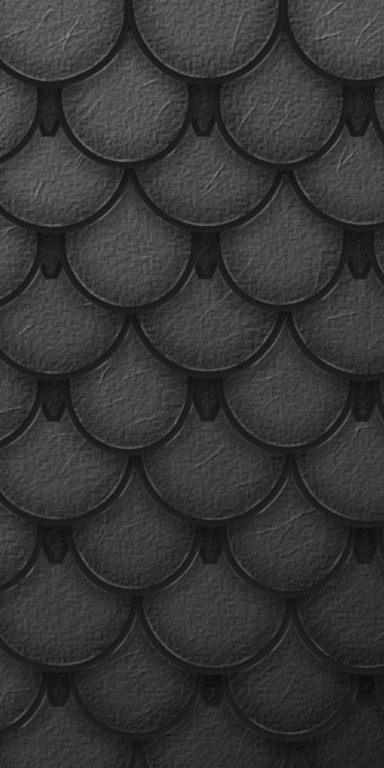
This pattern is drawn by a WebGL 1 fragment shader. Its source:

```glsl
precision highp float;
// Dark leather scales in staggered overlapping rows, with wedges in the gaps.

uniform vec2 u_resolution;

// Lengths are fractions of the canvas width; y runs downward.
const float SPACING = 0.402;
const vec2 WIDE_START = vec2(0.132, 0.010);
const vec2 NARROW_START = vec2(0.328, 0.253);
const float WIDE_PITCH = 0.383;
const float NARROW_PITCH = 0.371;
const vec2 WIDE_RADIUS = vec2(0.191, 0.196);
const vec2 NARROW_RADIUS = vec2(0.160, 0.172);
const float ROW_DRIFT = 0.006;
const float GAP = 0.019;
const float LINE = 0.0017;
const float GRAIN_FREQ = 125.0;
const int ROWS = 12;
const vec3 TINT = vec3(1.0, 1.0, 0.98);
const float GAP_TONE = 0.125;

float hash(vec2 p) {
  return fract(sin(dot(p, vec2(127.1, 311.7))) * 4375.85);
}

float noise(vec2 p) {
  vec2 i = floor(p), f = fract(p);
  f = f * f * (3.0 - 2.0 * f);
  return mix(mix(hash(i), hash(i + vec2(1.0, 0.0)), f.x),
             mix(hash(i + vec2(0.0, 1.0)), hash(i + 1.0), f.x), f.y);
}

float pebbles(vec2 p) {
  return 0.65 * noise(p) + 0.35 * noise(p * 1.9 + 7.3);
}

float ellipseDist(vec2 q, vec2 r) {
  float k = length(q / r);
  return k * (k - 1.0) / max(length(q / (r * r)), 0.001);
}

float fill(float d, float px) {
  return 1.0 - smoothstep(-px, px, d);
}

float stroke(float d, float px) {
  return 1.0 - smoothstep(LINE, LINE + 1.2 * px, abs(d));
}

// Fine curved scratches, lit on one side and dark on the other.
float creases(vec2 q, vec2 id, float px) {
  float sum = 0.0;
  for (int k = 0; k < 5; k++) {
    vec2 seed = id * 3.7 + float(k) * 5.3;
    vec2 c = (vec2(hash(seed), hash(seed + 1.7)) - 0.5) * vec2(0.20, 0.15);
    float a = -0.25 - 0.95 * hash(seed + 2.9);
    vec2 s = q - c - vec2(0.0, 0.03);
    s = vec2(cos(a) * s.x + sin(a) * s.y, cos(a) * s.y - sin(a) * s.x);
    float len = 0.03 + 0.05 * hash(seed + 4.1);
    float bend = 0.006 * sin(s.x * 32.0 + seed.x) + 0.003 * noise(s.xx * 70.0);
    float fade = 1.0 - smoothstep(0.3 * len, len, abs(s.x));
    float lit = stroke(s.y - bend, px) - 0.6 * stroke(s.y - bend - 0.004, px);
    sum += lit * fade * hash(seed + 6.3);
  }
  return sum;
}

void main() {
  float px = 1.0 / u_resolution.x;
  vec2 p = vec2(gl_FragCoord.x, u_resolution.y - gl_FragCoord.y) * px;
  float down = p.y * u_resolution.x / u_resolution.y;

  // Light falls from the upper left; grain is embossed towards it.
  float light = mix(0.335, 0.205, down) - 0.045 * (p.x - 0.3);
  light -= 0.035 * smoothstep(0.75, 1.0, down) * smoothstep(0.3, 1.0, p.x);
  vec2 g = p * GRAIN_FREQ;
  float grain = pebbles(g) - pebbles(g + vec2(0.6, 0.6));
  float mottle = noise(p * 14.0) - 0.5;
  float worn = noise(p * 22.0 + 3.0);

  float tone = GAP_TONE;
  float leather = 0.0;
  vec2 topLocal = vec2(0.0);
  vec2 topId = vec2(0.0);

  // Rows are painted from the bottom up, so upper rows overlap lower ones.
  for (int n = 0; n < ROWS; n++) {
    float row = float(ROWS - 1 - n);
    float pair = floor(row * 0.5);
    float narrow = row - 2.0 * pair;
    vec2 start = mix(WIDE_START, NARROW_START, narrow);
    start += vec2(ROW_DRIFT, mix(WIDE_PITCH, NARROW_PITCH, narrow)) * pair;
    float column = floor((p.x - start.x) / SPACING + 0.5);
    vec2 id = vec2(column, row);
    vec2 q = p - start - vec2(column * SPACING, 0.0);

    // Wedge between neighbouring narrow scales.
    vec2 w = vec2(0.5 * SPACING - abs(q.x), q.y - 0.088);
    float wedge = max((w.x + 0.45 * w.y - 0.006) * 0.91, w.y);
    float wedgeTone = light * 0.62 + grain * 0.10;
    tone = mix(tone, GAP_TONE, narrow * fill(wedge - 0.015, px));
    tone = mix(tone, wedgeTone, narrow * fill(wedge, px));
    leather *= 1.0 - narrow * fill(wedge - 0.015, px);

    // Scale outline, slightly uneven from one to the next.
    q += (vec2(hash(id + 0.3), hash(id + 8.1)) - 0.5) * 0.010;
    vec2 radius = mix(WIDE_RADIUS, NARROW_RADIUS, narrow);
    radius.x += narrow * (hash(id + 2.2) - 0.5) * 0.014;
    float d = ellipseDist(q, radius) + 0.005 * (noise(p * 9.0 + id) - 0.5);
    vec2 dir = normalize(q + 0.0001);
    float lower = smoothstep(0.1, 0.6, dir.y);

    // Shadow, dark gap and the glint along its outer edge.
    tone *= mix(0.72, 1.0, smoothstep(GAP, GAP + 0.055, d));
    float side = 0.3 + 0.7 * smoothstep(0.1, 0.6, dir.x);
    float glint = stroke(d - GAP, px) * lower * side * smoothstep(0.2, 0.6, abs(dir.x));
    tone += 0.16 * glint * smoothstep(0.25, 0.65, worn);
    float inGap = fill(d - GAP + 0.002, px);
    tone = mix(tone, GAP_TONE - 0.02 * fill(d - 0.008, 0.006), inGap);

    // Domed leather face with a thin worn rim.
    float inside = fill(d, px);
    float dome = mix(0.70, 1.0, smoothstep(0.0, 0.085, -d));
    float face = light * dome * (0.95 + 0.1 * hash(id + 5.5));
    face += 0.04 * mottle * light + grain * light * 0.48;
    tone = mix(tone, face, inside);
    tone += 0.13 * stroke(d + 0.004, px) * lower * smoothstep(0.2, 0.8, worn) * inside;
    leather = mix(leather, inside, inGap);
    if (inside > 0.5) {
      topLocal = q;
      topId = id;
    }
  }

  tone += creases(topLocal, topId, px) * leather * 0.17 * mix(1.0, 0.25, down);
  gl_FragColor = vec4(clamp(tone, 0.0, 1.0) * TINT, 1.0);
}
```
